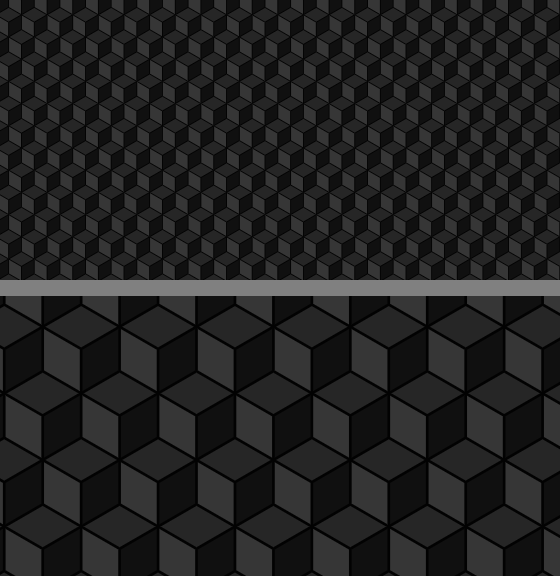
Top: the whole. Bottom: its middle third, enlarged.
This pattern is drawn by a Shadertoy shader. Its source:

```glsl
// Draws a dark tiling of isometric cubes with flat-shaded faces and thin black edges.

// Lengths are fractions of the canvas height.
const float CUBE_SIDE  = 0.05286;
const float LINE_WIDTH = 0.0032;
const vec2  FIRST_CUBE = vec2(0.0766, 0.0486);   // front corner of one cube

const vec3 TOP_COLOR   = vec3(0.150);
const vec3 LEFT_COLOR  = vec3(0.210);
const vec3 RIGHT_COLOR = vec3(0.061);
const vec3 LINE_COLOR  = vec3(0.008);

const float SQRT3 = 1.7320508;

// Offset from the nearest cube centre on a hexagonal lattice of unit side.
vec2 cubeLocal(vec2 p) {
    vec2 period = vec2(SQRT3, 3.0);
    vec2 evenRow = p - period * round(p / period);
    vec2 shifted = p - 0.5 * period;
    vec2 oddRow = shifted - period * round(shifted / period);
    return dot(evenRow, evenRow) < dot(oddRow, oddRow) ? evenRow : oddRow;
}

void mainImage(out vec4 fragColor, in vec2 fragCoord) {
    vec2 p = fragCoord / iResolution.y;
    vec2 q = cubeLocal((p - FIRST_CUBE) / CUBE_SIDE);

    // Project on the three cube edges: right-up, left-up, down.
    vec3 axes = vec3(0.5 * ( SQRT3 * q.x + q.y),
                     0.5 * (-SQRT3 * q.x + q.y),
                     -q.y);
    float lowest = min(axes.x, min(axes.y, axes.z));

    // The axis pointing away from the point selects its face.
    vec3 color = lowest == axes.z ? TOP_COLOR
               : lowest == axes.x ? LEFT_COLOR : RIGHT_COLOR;

    // Rhombus coordinates run from 0 to 1 across the face.
    vec3 w = (axes - lowest) * (2.0 / 3.0);
    float larger = max(w.x, max(w.y, w.z));
    float smaller = w.x + w.y + w.z - larger;
    float edgeDistance = min(smaller, 1.0 - larger) * 0.5 * SQRT3 * CUBE_SIDE;

    // Edge coverage, smoothed over one pixel.
    float line = clamp(0.5 + (0.5 * LINE_WIDTH - edgeDistance) * iResolution.y, 0.0, 1.0);
    fragColor = vec4(mix(color, LINE_COLOR, line), 1.0);
}
```
